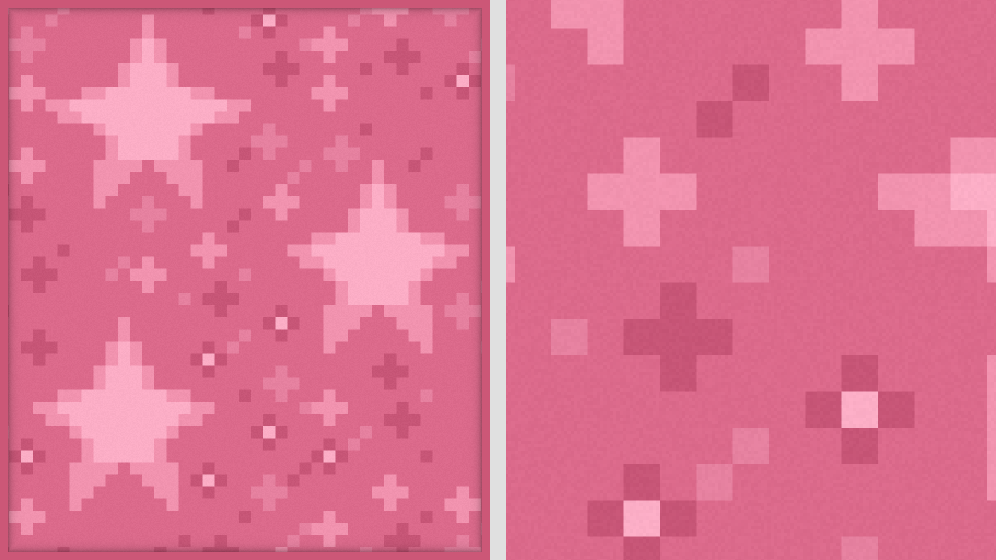
Left: the whole. Right: its middle third, enlarged.
Write a WebGL 1 fragment shader that draws this pattern.

```glsl
precision highp float;
// Framed pink pixel-art field with three stars, small crosses, flowers and specks.
uniform vec2 u_resolution;

float hash(vec2 p) {
  vec3 q = fract(p.xyx * vec3(0.1031, 0.1030, 0.0973));
  q += dot(q, q.yzx + 33.33);
  return fract((q.x + q.y) * q.z);
}

// 0 outside the stars, 1 on the rim, 2 in the core.
float starLevel(vec2 cell) {
  float level = 0.0;
  for (int i = 0; i < 3; i++) {
    vec2 tip = i == 0 ? vec2(11.0, 44.0) : i == 1 ? vec2(30.0, 32.0) : vec2(9.0, 19.0);
    float wide = i == 0 ? 1.0 : 0.0;
    float row = tip.y - cell.y;
    float x = abs(cell.x - tip.x);
    // Half width of each row: spike, arms, waist, then legs.
    float reach = row < 5.5 ? floor((row + 0.5) / 2.0)
                : row < 6.5 ? 5.0
                : row < 8.5 ? 14.0 - row + wide
                : row > 9.5 && row < 11.5 ? 3.0 : 4.0;
    bool inside = row > -0.5 && row < 15.5 && x < reach + 0.5 && x > row - 11.5;
    float rim = row > 5.5 && row < 8.5 ? 2.0 : 1.0;
    bool core = row < 11.5 && x < reach - rim + 0.5;
    if (inside) level = core ? 2.0 : 1.0;
  }
  return level;
}

// True when no star comes within two cells.
bool clearOfStars(vec2 cell) {
  float hit = 0.0;
  for (int j = -1; j <= 1; j++)
    for (int i = -1; i <= 1; i++)
      hit += starLevel(cell + 2.0 * vec2(float(i), float(j)));
  return hit < 0.5;
}

vec3 cellColor(vec2 cell) {
  vec3 ground = vec3(0.86, 0.415, 0.545);
  vec3 dark = vec3(0.78, 0.335, 0.465);
  vec3 medium = vec3(0.90, 0.505, 0.625);
  vec3 light = vec3(0.945, 0.575, 0.685);
  vec3 pale = vec3(0.985, 0.68, 0.775);

  float level = starLevel(cell);
  if (level > 0.5) return level > 1.5 ? pale : light;

  // One motif per tile; each column of tiles is shifted by its own amount.
  float column = floor((cell.x + 0.5) / 5.0);
  float shift = floor(5.0 * hash(vec2(column, 71.0)));
  vec2 tile = vec2(column, floor((cell.y + shift + 0.5) / 5.0));
  vec2 origin = tile * 5.0 - vec2(0.0, shift);
  vec2 local = cell - origin;
  vec2 center = 1.0 + floor(2.0 * vec2(hash(tile + 13.0), hash(tile + 37.0)));

  // Crosses, and flowers with a pale heart.
  vec2 d = abs(local - center);
  float span = d.x + d.y;
  if (span < 1.5) {
    if (hash(tile + 91.0) > 0.94 || !clearOfStars(origin + center)) return ground;
    float kind = hash(tile + 53.0);
    if (kind < 0.27) return span < 0.5 ? pale : dark;
    return kind < 0.51 ? dark : kind < 0.75 ? medium : light;
  }

  // Specks in the free corner, some doubled along the diagonal.
  bool corner = min(local.x, local.y) > 3.5;
  bool second = abs(local.x - 3.0) + abs(local.y - 3.0) < 0.5
             && center.x + center.y < 3.5 && hash(tile + 17.0) < 0.4;
  if ((corner || second) && hash(tile + 29.0) < 0.65 && clearOfStars(origin + 4.0))
    return hash(tile + 67.0) < 0.45 ? dark : medium;
  return ground;
}

void main() {
  float pixel = 1.0 / u_resolution.x;
  vec2 p = gl_FragCoord.xy * pixel;

  // Smooth the cell edges with four samples.
  vec3 color = vec3(0.0);
  for (int j = 0; j < 2; j++)
    for (int i = 0; i < 2; i++) {
      vec2 q = p + (vec2(float(i), float(j)) - 0.5) * 0.6 * pixel;
      color += 0.25 * cellColor(floor((q - vec2(0.0182, 0.0015)) * 40.48));
    }

  // Fine paper grain.
  color += 0.024 * (hash(floor(p * 448.0)) - 0.5);

  // Inner shadow and flat frame.
  vec2 edge = min(p, u_resolution * pixel - p);
  float inset = min(edge.x, edge.y) - 0.0165;
  color *= 1.0 - 0.29 * exp(-max(inset, 0.0) / 0.007);
  float field = smoothstep(-0.5 * pixel, 0.5 * pixel, inset);
  gl_FragColor = vec4(mix(vec3(0.80, 0.34, 0.465), color, field), 1.0);
}
```
